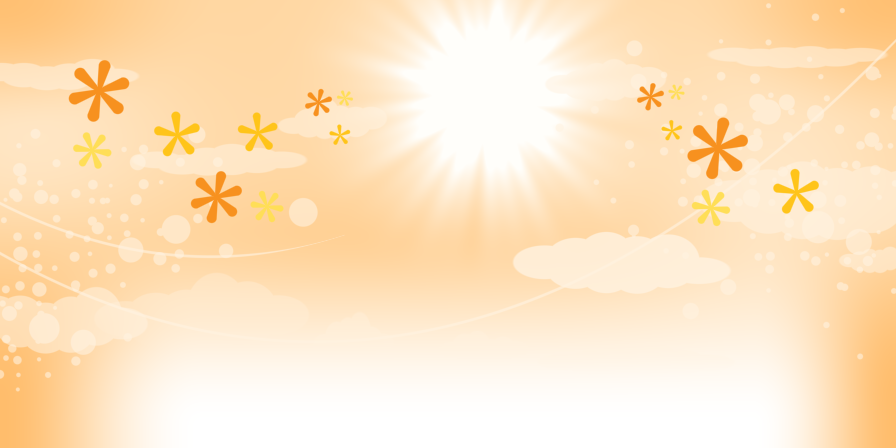
Write a Shadertoy shader that draws this background.

```glsl
// Peach sky with a radiant sun, soft clouds, bubbles, sweeping ribbons and star-like flowers.
// Canvas units: x runs 0..2, y runs 0..1.

const vec3 PEACH = vec3(1.0, 0.84, 0.63);
const vec3 AMBER = vec3(1.0, 0.73, 0.40);
const vec3 CREAM = vec3(1.0, 0.95, 0.88);
const vec3 ORANGE = vec3(0.97, 0.57, 0.12);
const vec3 YELLOW = vec3(1.0, 0.77, 0.10);
const vec3 LEMON = vec3(1.0, 0.87, 0.34);
const vec2 SUN = vec2(1.09, 0.79);

// Clouds: centre, half size
const vec4 CLOUDS[9] = vec4[9](
    vec4(0.13, 0.833, 0.18, 0.04), vec4(0.49, 0.638, 0.195, 0.037),
    vec4(0.742, 0.727, 0.122, 0.048), vec4(1.352, 0.818, 0.135, 0.053),
    vec4(1.78, 0.878, 0.20, 0.035), vec4(1.83, 0.557, 0.27, 0.11),
    vec4(1.953, 0.42, 0.08, 0.035), vec4(0.13, 0.284, 0.20, 0.085),
    vec4(1.388, 0.41, 0.243, 0.08));
const vec4 MISTS[4] = vec4[4](
    vec4(0.45, 0.29, 0.24, 0.09), vec4(0.79, 0.245, 0.09, 0.05),
    vec4(1.08, 0.22, 0.10, 0.04), vec4(1.42, 0.20, 0.22, 0.05));

// Flowers: centre, radius; tones cycle orange, yellow, lemon
const vec3 FLOWERS[15] = vec3[15](
    vec3(0.221, 0.797, 0.070), vec3(0.396, 0.698, 0.053), vec3(0.206, 0.664, 0.043),
    vec3(0.483, 0.560, 0.059), vec3(0.576, 0.703, 0.046), vec3(0.596, 0.539, 0.037),
    vec3(0.711, 0.771, 0.031), vec3(0.759, 0.698, 0.024), vec3(0.770, 0.781, 0.018),
    vec3(1.452, 0.784, 0.031), vec3(1.500, 0.708, 0.024), vec3(1.510, 0.794, 0.018),
    vec3(1.602, 0.669, 0.070), vec3(1.778, 0.570, 0.053), vec3(1.587, 0.536, 0.043));

// Large bubbles: centre, radius
const vec3 BUBBLES[8] = vec3[8](
    vec3(0.393, 0.488, 0.032), vec3(0.677, 0.526, 0.032), vec3(0.099, 0.267, 0.034),
    vec3(0.186, 0.236, 0.028), vec3(0.292, 0.442, 0.028), vec3(1.715, 0.750, 0.028),
    vec3(1.826, 0.493, 0.036), vec3(1.917, 0.460, 0.029));

float hash(vec2 p) {
    vec3 q = fract(p.xyx * vec3(0.1031, 0.1030, 0.0973));
    q += dot(q, q.yzx + 33.33);
    return fract((q.x + q.y) * q.z);
}

float cover(float d, float aa) { return smoothstep(aa, -aa, d); }

float bump(vec2 p, vec2 centre, vec2 size) {
    vec2 q = (p - centre) / size;
    return exp(-dot(q, q));
}

float cloudDistance(vec2 p, vec4 box) {
    float d = 1e3;
    for (int i = 0; i < 6; i++) {
        float t = (float(i) + 0.5) / 3.0 - 1.0;
        float h = hash(vec2(float(i) + 3.0, box.x * 91.0));
        vec2 radius = box.zw * vec2(0.29, (0.9 - 0.6 * t * t) * (0.75 + 0.35 * h));
        vec2 centre = box.xy + box.zw * vec2(0.85 * t, 0.4 * (h - 0.5));
        d = min(d, (length((p - centre) / radius) - 1.0) * min(radius.x, radius.y));
    }
    return d;
}

// Petals are capsules that widen outward, folded around the centre
float flowerDistance(vec2 p, float radius, float petals, float spin) {
    float sector = 6.28318 / petals;
    float a = mod(atan(p.y, p.x) - spin + 0.5 * sector, sector) - 0.5 * sector;
    vec2 q = length(p) / radius * vec2(cos(a), sin(a));
    float t = clamp(q.x, 0.0, 0.81);
    return (length(q - vec2(t, 0.0)) - mix(0.06, 0.19, t / 0.81)) * radius;
}

// Small bubbles, one per jittered cell, thinned by cluster density
float bubbleLayer(vec2 p, float cell, float aa) {
    vec2 id = floor(p / cell);
    vec2 mid = (id + 0.5) * cell;
    float density = bump(mid, vec2(0.22, 0.53), vec2(0.22, 0.13))
        + bump(mid, vec2(0.06, 0.27), vec2(0.12, 0.12))
        + bump(mid, vec2(1.77, 0.66), vec2(0.28, 0.23));
    float size = cell * mix(0.10, 0.29, hash(id + 7.0));
    vec2 jitter = (vec2(hash(id + 19.0), hash(id + 41.0)) - 0.5) * 0.4 * cell;
    return cover(length(p - mid - jitter) - size, aa) * step(hash(id + 63.0), 0.75 * density);
}

float ribbon(vec2 p, vec2 vertex, float bend, float endX, float aa) {
    float x = p.x - vertex.x;
    float d = abs(p.y - vertex.y - bend * x * x) / sqrt(1.0 + 4.0 * bend * bend * x * x);
    return cover(d - 0.003 * smoothstep(endX, endX - 0.3, p.x), aa) * step(p.x, endX);
}

vec3 sky(vec2 p) {
    vec3 c = mix(PEACH, CREAM, 0.55 * bump(p, vec2(0.08, 0.69), vec2(0.35, 0.2)));
    c = mix(c, CREAM, 0.6 * bump(p, vec2(1.72, 0.55), vec2(0.32, 0.38)));
    c = mix(c, AMBER, 0.35 * bump(p, vec2(0.98, 0.47), vec2(0.5, 0.12)));
    float corner = min(length((p - vec2(0.0, 1.0)) * vec2(1.0, 1.7)),
                       length((p - vec2(2.0, 1.0)) * vec2(1.0, 1.7)));
    c = mix(c, AMBER, 0.8 * smoothstep(0.5, 0.0, corner));
    // Amber sides around the white floor
    float side = max(smoothstep(0.45, 0.0, p.x), smoothstep(1.68, 2.0, p.x));
    c = mix(c, AMBER, 0.9 * side * smoothstep(0.6, 0.1, p.y));
    return mix(c, vec3(1.0), smoothstep(0.5, 0.05, p.y) * (1.0 - side));
}

float sunlight(vec2 p) {
    vec2 v = p - SUN;
    float r = length(v), a = atan(v.y, v.x);
    float rays = 0.5 + 0.2 * sin(9.0 * a + 1.0) + 0.18 * sin(17.0 * a + 2.3) + 0.12 * sin(31.0 * a);
    float glow = 1.1 * exp(-r * r / 0.025) + 0.35 * exp(-r * r / 0.1);
    return clamp(glow + 0.75 * rays * smoothstep(0.46, 0.05, r), 0.0, 1.0);
}

void mainImage(out vec4 fragColor, in vec2 fragCoord) {
    vec2 p = fragCoord / iResolution.xy * vec2(2.0, 1.0);
    float aa = 0.8 / iResolution.y;
    vec3 c = mix(sky(p), vec3(1.0, 0.995, 0.98), sunlight(p));

    // Clouds
    for (int i = 0; i < 4; i++) c = mix(c, CREAM, 0.35 * cover(cloudDistance(p, MISTS[i]), aa)
        * smoothstep(-1.0, 0.6, (p.y - MISTS[i].y) / MISTS[i].w));
    for (int i = 0; i < 9; i++)
        c = mix(c, CREAM, (i == 8 ? 0.8 : 0.55) * cover(cloudDistance(p, CLOUDS[i]), aa));

    // Ribbons and bubbles
    float lines = max(ribbon(p, vec2(0.47, 0.427), 0.54, 0.77, aa),
                      ribbon(p, vec2(0.703, 0.237), 0.40, 2.2, aa));
    c = mix(c, CREAM, 0.65 * lines);
    float dots = max(bubbleLayer(p, 0.066, aa), bubbleLayer(p + 0.013, 0.039, aa));
    for (int i = 0; i < 8; i++)
        dots = max(dots, cover(length(p - BUBBLES[i].xy) - BUBBLES[i].z, aa));
    c = mix(c, CREAM, 0.6 * dots);

    // Flowers
    for (int i = 0; i < 15; i++) {
        int tone = i % 3;
        vec3 tint = tone == 0 ? ORANGE : tone == 1 ? YELLOW : LEMON;
        float d = flowerDistance(p - FLOWERS[i].xy, FLOWERS[i].z, tone == 1 ? 5.0 : 6.0, 1.35 + 0.3 * float(tone));
        c = mix(c, tint, cover(d, aa));
    }
    fragColor = vec4(c, 1.0);
}
```
